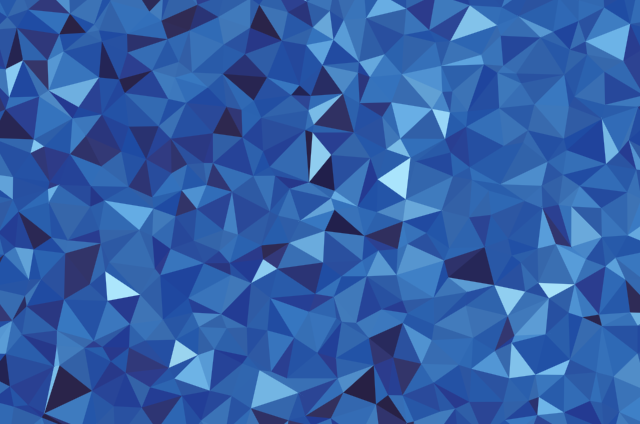
This background is drawn by a Shadertoy shader. Its source:

```glsl
// Draws a mosaic of irregular flat triangles in shades of blue.

const float ROWS = 16.0;        // grid cells along the canvas height
const float JITTER = 0.45;      // vertex displacement, below half a cell
const float GRID_ANGLE = 0.43;  // turns the hidden grid off the axes
const int SHADES = 8;

vec2 hash2(vec2 p) {
    vec3 q = fract(p.xyx * vec3(0.1031, 0.1030, 0.0973));
    q += dot(q, q.yzx + 33.33);
    return fract((q.xx + q.yz) * q.zy);
}

float gradientCorner(vec2 cell, vec2 offset, vec2 f) {
    return dot(hash2(cell + offset) * 2.0 - 1.0, f - offset);
}

float gradientNoise(vec2 p) {
    vec2 i = floor(p), f = fract(p);
    vec2 u = f * f * f * (f * (f * 6.0 - 15.0) + 10.0);
    float low = mix(gradientCorner(i, vec2(0, 0), f), gradientCorner(i, vec2(1, 0), f), u.x);
    float high = mix(gradientCorner(i, vec2(0, 1), f), gradientCorner(i, vec2(1, 1), f), u.x);
    return mix(low, high, u.y);
}

float cross2(vec2 a, vec2 b) {
    return a.x * b.y - a.y * b.x;
}

vec2 gridVertex(vec2 cell) {
    return cell + 0.5 + JITTER * (hash2(cell + 57.0) * 2.0 - 1.0);
}

// Signed area against edge lengths: negative when the triangle is inverted
float triangleQuality(vec2 a, vec2 b, vec2 c) {
    vec2 ab = b - a, bc = c - b, ca = a - c;
    return cross2(ab, -ca) / (dot(ab, ab) + dot(bc, bc) + dot(ca, ca));
}

float edgeDistance(vec2 p, vec2 a, vec2 b) {
    return cross2(b - a, p - a) / max(length(b - a), 1e-4);
}

float triangleCoverage(vec2 p, vec2 a, vec2 b, vec2 c, float blur) {
    float d = min(edgeDistance(p, a, b), min(edgeDistance(p, b, c), edgeDistance(p, c, a)));
    return clamp(d / blur + 0.5, 0.0, 1.0);
}

// Ramp from ink through blue to ice; stops follow the share of each shade
vec3 blueRamp(float t) {
    vec3 shade[SHADES] = vec3[SHADES](
        vec3(0.14, 0.12, 0.27), vec3(0.19, 0.20, 0.41), vec3(0.16, 0.23, 0.56), vec3(0.14, 0.30, 0.63),
        vec3(0.18, 0.38, 0.67), vec3(0.24, 0.48, 0.75), vec3(0.45, 0.72, 0.91), vec3(0.72, 0.93, 0.99));
    float stop[SHADES] = float[SHADES](0.0, 0.025, 0.08, 0.23, 0.55, 0.88, 0.975, 1.0);
    vec3 color = shade[0];
    for (int i = 1; i < SHADES; i++) {
        color = mix(color, shade[i], clamp((t - stop[i - 1]) / (stop[i] - stop[i - 1]), 0.0, 1.0));
    }
    return color;
}

// One random shade per triangle, drifting lighter to the right and in patches
vec3 triangleColor(vec2 id, vec2 center, vec2 rightAxis) {
    vec2 rnd = hash2(id + 211.0);
    float across = dot(center, rightAxis) / ROWS;
    float light = 0.9 * gradientNoise(center * 0.22) + 0.35 * (across - 0.75);
    vec3 color = blueRamp(pow(rnd.x, exp(-light)));
    return color + (rnd.y - 0.5) * vec3(0.05, 0.02, -0.02);
}

// Adds the weighted color of one triangle, weight in w
vec4 paintTriangle(vec2 p, vec2 a, vec2 b, vec2 c, vec2 id, vec2 rightAxis, float blur) {
    float coverage = triangleCoverage(p, a, b, c, blur);
    if (coverage <= 0.0) return vec4(0.0);
    return vec4(triangleColor(id, (a + b + c) / 3.0, rightAxis), 1.0) * coverage;
}

// Splits a jittered quad along the diagonal that gives the better triangles
vec4 paintQuad(vec2 p, vec2 cell, vec2 rightAxis, float blur) {
    vec2 a = gridVertex(cell);
    vec2 b = gridVertex(cell + vec2(1, 0));
    vec2 c = gridVertex(cell + vec2(1, 1));
    vec2 d = gridVertex(cell + vec2(0, 1));
    float splitAC = min(triangleQuality(a, b, c), triangleQuality(a, c, d));
    float splitBD = min(triangleQuality(a, b, d), triangleQuality(b, c, d));
    bool useAC = splitAC > splitBD;
    vec2 id = cell * vec2(2, 1);
    return paintTriangle(p, a, b, useAC ? c : d, id, rightAxis, blur)
         + paintTriangle(p, useAC ? a : b, c, d, id + vec2(1, 0), rightAxis, blur);
}

void mainImage(out vec4 fragColor, in vec2 fragCoord) {
    vec2 rightAxis = vec2(cos(GRID_ANGLE), sin(GRID_ANGLE));
    mat2 turn = mat2(rightAxis, vec2(-rightAxis.y, rightAxis.x));
    vec2 p = turn * fragCoord / iResolution.y * ROWS;
    float blur = 1.2 * ROWS / iResolution.y;

    // Jitter stays inside each cell, so four quads can reach this point
    vec4 sum = vec4(0.0);
    for (int y = -1; y <= 0; y++) {
        for (int x = -1; x <= 0; x++) {
            sum += paintQuad(p, floor(p) + vec2(x, y), rightAxis, blur);
        }
    }
    fragColor = vec4(sum.rgb / max(sum.a, 1e-4), 1.0);
}
```
